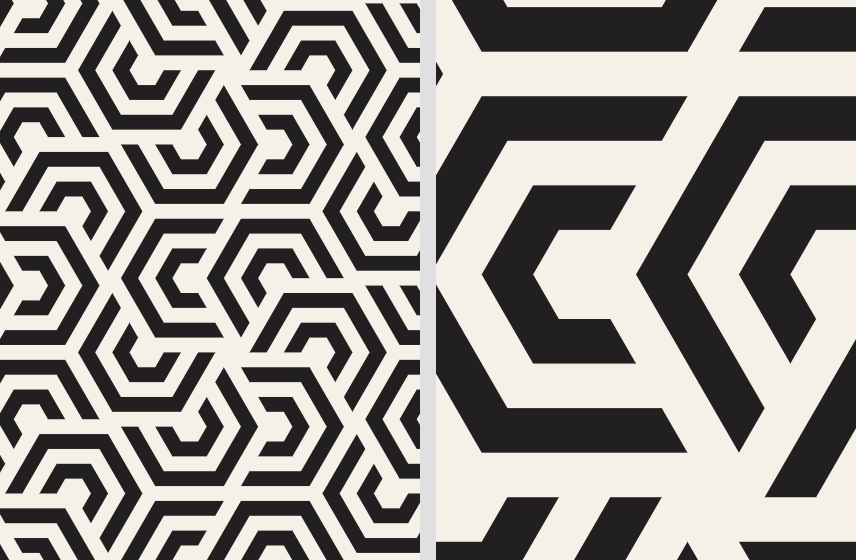
Left, the full canvas; right, a detail of the centre.
Reproduce this pattern procedurally as a Shadertoy shader.

```glsl
// Interlocking hexagonal spirals: rings of six open, concentric hexagons, each
// opening toward the next one, placed on a triangular lattice. One unit of
// length is one stripe width; the lattice period is 19 stripes.

const float PERIOD = 19.0;
const float SIN60 = 0.8660254;

// Two concentric hexagonal bars with a 120 degree wedge cut out toward +x.
float openHexagon(vec2 p) {
    vec2 a = abs(p);
    float apothem = max(a.y, a.x * SIN60 + a.y * 0.5);
    float bars = abs(abs(apothem - 2.5) - 1.0) - 0.5;
    float wedge = p.x * SIN60 - a.y * 0.5;
    return max(bars, wedge);
}

// Six open hexagons turned around a common center.
float hexagonRing(vec2 p) {
    const mat2 turn60 = mat2(0.5, SIN60, -SIN60, 0.5);
    float d = 1e3;
    for (int k = 0; k < 6; k++) {
        d = min(d, openHexagon(p - vec2(-2.5 / SIN60, 5.0)));
        p = turn60 * p;
    }
    return d;
}

void mainImage(out vec4 fragColor, in vec2 fragCoord) {
    // Stripe units, measured from the center of one ring
    float stripe = 0.02652 * iResolution.y;
    vec2 p = (fragCoord - vec2(0.415, 0.3707) * iResolution.y) / stripe;

    // Nearest node in the skewed lattice basis
    mat2 lattice = PERIOD * mat2(SIN60, 0.5, 0.0, 1.0);
    vec2 node = round(inverse(lattice) * p);

    // Rings overlap cell borders, so gather the neighbors too
    float d = 1e3;
    for (int j = -1; j <= 1; j++) {
        for (int i = -1; i <= 1; i++) {
            vec2 q = p - lattice * (node + vec2(i, j));
            if (dot(q, q) < 121.0) d = min(d, hexagonRing(q));
        }
    }

    // Ink on cream with a one pixel soft edge
    float ink = clamp(0.5 - d * stripe, 0.0, 1.0);
    vec3 color = mix(vec3(0.96, 0.94, 0.91), vec3(0.13, 0.12, 0.12), ink);
    fragColor = vec4(color, 1.0);
}
```
